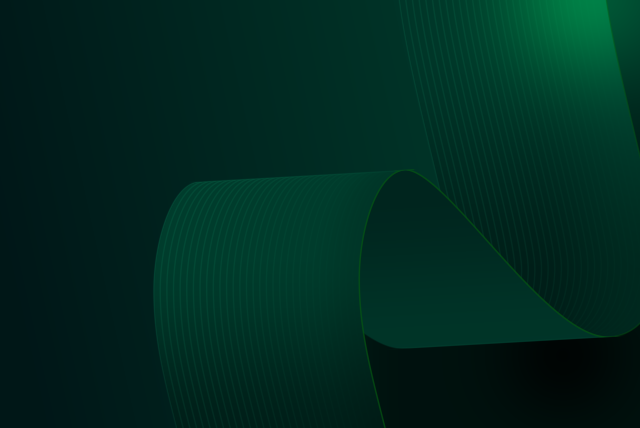
Give the GLSL for this background, as a Shadertoy shader.

```glsl
// Dark green backdrop with a translucent folded ribbon made of fine parallel lines.

// Ribbon layout, in units of canvas height
const float ASPECT = 1.5;
const float WIDTH = 0.482;       // sweep length of the ribbon
const float TILT = 0.0567;       // slope of the sweep direction
const float LINES = 31.0;        // fine lines across the ribbon
const float FOLD_TOP = 0.549;    // tilted height of the upper fold
const float FOLD_LOW = 0.132;    // tilted height of the lower fold
const float BEND = 0.301;        // tilted height where the outer curves turn
const float LINE_W = 0.0009;
const float RIM_W = 0.0010;
const float RIM_REACH = 0.03;    // sideways limit of the rim near a fold

// Light and shade
const vec2 GLOW_POS = vec2(1.37, 1.02);
const float GLOW_FALL = 24.0;
const vec2 SHADE_POS = vec2(1.32, 0.17);

// Colours
const vec3 BACK_DARK = vec3(0.0, 0.090, 0.092);
const vec3 BACK_LIGHT = vec3(0.0, 0.205, 0.155);
const vec3 SHADOW = vec3(0.0, 0.068, 0.054);
const vec3 PANEL_DARK = vec3(0.0, 0.115, 0.092);
const vec3 PANEL_LIGHT = vec3(0.0, 0.235, 0.172);
const vec3 INNER_DARK = vec3(0.0, 0.145, 0.118);
const vec3 INNER_LIGHT = vec3(0.0, 0.205, 0.155);
const vec3 LINE_COLOR = vec3(0.015, 0.085, 0.060);
const vec3 RIM_COLOR = vec3(0.02, 0.360, 0.060);
const vec3 GLOW_COLOR = vec3(0.0, 0.280, 0.110);

float bezier(vec4 c, float t) {
    float u = 1.0 - t;
    return dot(c, vec4(u * u * u, 3.0 * u * u * t, 3.0 * u * t * t, t * t * t));
}

// Point of a descending cubic at height v: returns x and the slope factor
vec2 curveAt(vec4 cx, vec4 cv, float v) {
    float lo = 0.0, hi = 1.0;
    for (int i = 0; i < 18; i++) {
        float mid = 0.5 * (lo + hi);
        if (bezier(cv, mid) > v) lo = mid; else hi = mid;
    }
    float t = 0.5 * (lo + hi), u = 1.0 - t;
    vec3 w = 3.0 * vec3(u * u, 2.0 * u * t, t * t);
    float dx = dot(cx.yzw - cx.xyz, w);
    float dv = dot(cv.yzw - cv.xyz, w);
    return vec2(bezier(cx, t), abs(dv) / max(length(vec2(dx, dv)), 1e-4));
}

float stroke(float d, float width, float px) {
    return 1.0 - smoothstep(0.0, width + px, abs(d));
}

// Composites one swept panel: fill, fine lines, far edge and bright rim
vec3 panel(vec3 col, vec3 fill, float x, vec2 edge, float vInside,
           float lineGain, float rimGain, float px) {
    float d = edge.x - x;
    float s = d / WIDTH;
    float inV = smoothstep(-px, px, vInside);
    float mask = inV * smoothstep(-px, px, min(d, WIDTH - d) * max(edge.y, 0.05));
    float cell = (fract(s * LINES + 0.5) - 0.5) * WIDTH / LINES;
    float fine = stroke(cell * edge.y, LINE_W, px) * smoothstep(-0.1, 0.9, s);
    fine *= smoothstep(0.0, 0.3, edge.y);
    float fold = stroke(vInside, 0.002, px);
    fill += LINE_COLOR * (fine * lineGain + 0.4 * fold);
    col = mix(col, fill, mask);
    float nearFar = 1.0 - smoothstep(0.5 * RIM_REACH, RIM_REACH, abs(d - WIDTH));
    float nearRim = 1.0 - smoothstep(0.5 * RIM_REACH, RIM_REACH, abs(d));
    col += LINE_COLOR * 0.5 * lineGain * inV * nearFar * stroke((d - WIDTH) * edge.y, LINE_W, px);
    return mix(col, RIM_COLOR, inV * nearRim * rimGain * stroke(d * edge.y, RIM_W, px));
}

void mainImage(out vec4 fragColor, in vec2 fragCoord) {
    vec2 p = fragCoord / iResolution.xy * vec2(ASPECT, 1.0);
    float px = 1.0 / iResolution.y;
    float v = p.y - TILT * p.x;   // constant along the sweep direction

    // Rim curve, split into three branches
    vec2 front = v > BEND
        ? curveAt(vec4(0.949, 0.883, 0.842, 0.842), vec4(FOLD_TOP, FOLD_TOP, 0.414, BEND), v)
        : curveAt(vec4(0.842, 0.842, 0.869, 0.906), vec4(BEND, 0.180, 0.082, -0.065), v);
    vec2 inner = curveAt(vec4(0.949, 1.043, 1.283, 1.428),
                         vec4(FOLD_TOP, FOLD_TOP, FOLD_LOW, FOLD_LOW), v);
    vec2 back = v > BEND
        ? curveAt(vec4(1.414, 1.430, 1.549, 1.549), vec4(0.980, 0.785, 0.395, BEND), v)
        : curveAt(vec4(1.549, 1.549, 1.508, 1.428), vec4(BEND, 0.209, FOLD_LOW, FOLD_LOW), v);

    // Backdrop with the shaded lower right
    vec2 g = p - GLOW_POS, h = p - SHADE_POS;
    vec3 glow = GLOW_COLOR * exp(-GLOW_FALL * dot(g, g));
    float light = clamp(0.9 * p.x + 0.2 * (p.y - 0.5), 0.0, 1.0);
    vec3 col = mix(BACK_DARK, BACK_LIGHT, light);
    float shade = smoothstep(0.6, 0.95, p.x) * (1.0 - smoothstep(0.2, 0.6, p.y));
    shade = max(shade, 0.7 * smoothstep(1.25, 1.42, p.x) * (1.0 - smoothstep(0.55, 1.0, p.y)));
    col = mix(col, SHADOW, shade);
    col *= 1.0 - 0.75 * exp(-45.0 * dot(h, h));
    col += 0.5 * glow;

    // Rear panel, lit from the upper right
    vec3 fill = mix(PANEL_DARK, BACK_LIGHT, smoothstep(0.3, 0.9, p.y));
    fill += glow + vec3(0.0, 0.04, 0.025) * smoothstep(1.25, 1.5, p.x);
    col = panel(col, fill, p.x, back, v - FOLD_LOW, 0.6, 0.4, px);

    // Inner side of the fold
    fill = mix(INNER_LIGHT, INNER_DARK, smoothstep(FOLD_LOW, 0.5, v));
    col = panel(col, fill, p.x, inner, min(v - FOLD_LOW, FOLD_TOP - v), 0.0, 0.65, px);

    // Front panel, darker towards its foot and its rim
    fill = mix(PANEL_DARK, PANEL_LIGHT, smoothstep(-0.05, 0.42, p.y));
    fill *= 1.0 - 0.1 * (1.0 - smoothstep(0.0, 0.25, (front.x - p.x) / WIDTH));
    col = panel(col, fill, p.x, front, FOLD_TOP - v, 0.6, 0.65, px);

    fragColor = vec4(col, 1.0);
}
```
